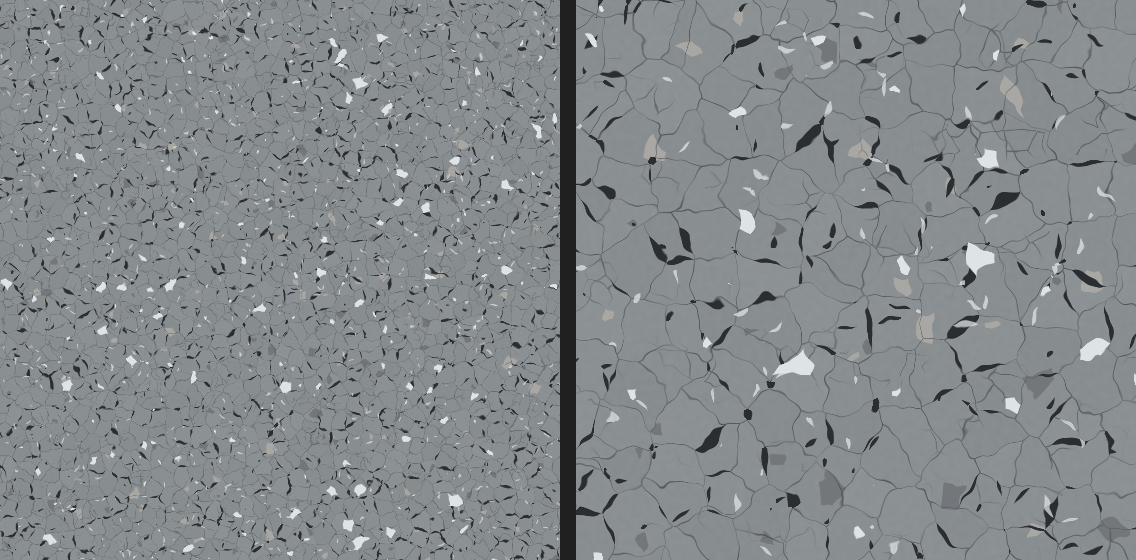
Left: the whole. Right: its middle third, enlarged.
This texture is drawn by a Shadertoy shader. Its source:

```glsl
// Grey flake flooring: packed angular flakes, hairline seams, dark slivers and pale chips.

const vec3 BASE_GREY   = vec3(0.540, 0.560, 0.572);
const vec3 SEAM_DARK   = vec3(0.270, 0.285, 0.300);
const vec3 SLIVER_DARK = vec3(0.165, 0.178, 0.192);
const vec3 CHIP_WHITE  = vec3(0.870, 0.890, 0.910);
const vec3 CHIP_BEIGE  = vec3(0.660, 0.655, 0.640);
const vec3 CHIP_SLATE  = vec3(0.435, 0.450, 0.465);

const float FLAKES_ACROSS = 37.0;
const float SHARDS_ACROSS = 68.0;
const float SEAM_HALF     = 0.0003;   // canvas units
const float FLAKE_TINT    = 0.022;
const float GRAIN         = 0.016;

vec2 hash2(vec2 p) {
    vec3 q = fract(p.xyx * vec3(0.1031, 0.1030, 0.0973));
    q += dot(q, q.yzx + 33.33);
    return fract((q.xx + q.yz) * q.zy);
}

float gradientNoise(vec2 p) {
    vec2 i = floor(p), f = fract(p);
    vec2 u = f * f * f * (f * (f * 6.0 - 15.0) + 10.0);
    vec2 e = vec2(0.0, 1.0);
    float a = dot(hash2(i) * 2.0 - 1.0, f);
    float b = dot(hash2(i + e.yx) * 2.0 - 1.0, f - e.yx);
    float c = dot(hash2(i + e.xy) * 2.0 - 1.0, f - e.xy);
    float d = dot(hash2(i + e.yy) * 2.0 - 1.0, f - e.yy);
    return mix(mix(a, b, u.x), mix(c, d, u.x), u.y);
}

vec2 warp(vec2 p, float freq) {
    return vec2(gradientNoise(p * freq), gradientNoise(p * freq + 71.7));
}

float coverage(float dist, float pixel) {
    return clamp(0.5 - dist / pixel, 0.0, 1.0);
}

struct Seam {
    float dist;    // distance to the nearest flake border
    float along;   // position along that border from its middle
    vec2 flakeRnd;
    vec2 seamRnd;  // shared by the flakes on both sides
};

Seam nearestSeam(vec2 p) {
    vec2 cell = floor(p), f = fract(p), home = vec2(0.0), toHome = vec2(0.0);
    float best = 9.0;
    for (int y = -1; y <= 1; y++)
    for (int x = -1; x <= 1; x++) {
        vec2 g = vec2(x, y), r = g + hash2(cell + g) - f;
        if (dot(r, r) < best) { best = dot(r, r); toHome = r; home = g; }
    }
    Seam s = Seam(9.0, 0.0, hash2(cell + home + 19.0), vec2(0.0));
    for (int y = -2; y <= 2; y++)
    for (int x = -2; x <= 2; x++) {
        vec2 g = home + vec2(x, y), r = g + hash2(cell + g) - f;
        if (x == 0 && y == 0) continue;
        vec2 across = normalize(r - toHome), middle = 0.5 * (r + toHome);
        float d = dot(middle, across);
        if (d < s.dist) {
            s.dist = d;
            s.along = abs(dot(middle, vec2(-across.y, across.x)));
            s.seamRnd = hash2(2.0 * cell + home + g + 43.0);
        }
    }
    return s;
}

// Lens-shaped splinter lying on a seam, tapered to both ends.
float sliver(Seam s, float halfWidth, float halfLength) {
    float t = s.along / halfLength;
    return s.dist - halfWidth * (1.0 - t * t);
}

// Scattered irregular polygons; returns their coverage.
float chips(vec2 p, float across, float share, float minSize, float maxSize, float seed, float pixel) {
    vec2 cell = floor(p * across);
    float mask = 0.0;
    for (int y = -1; y <= 1; y++)
    for (int x = -1; x <= 1; x++) {
        vec2 id = cell + vec2(x, y) + seed;
        vec2 pick = hash2(id + 7.0), shape = hash2(id + 31.0);
        if (pick.x > share) continue;
        vec2 q = p - (id - seed + hash2(id)) / across;
        float turn = 6.2832 * shape.x;
        q = mat2(cos(turn), sin(turn), -sin(turn), cos(turn)) * q;
        q.x *= mix(1.0, 2.2, shape.y * shape.y);
        float size = mix(minSize, maxSize, pick.y * pick.y * pick.y), d = -1.0;
        for (int k = 0; k < 5; k++) {
            vec2 rnd = hash2(id + 13.0 * float(k + 5));
            float a = 1.2566 * (float(k) + 0.7 * rnd.x);
            d = max(d, dot(q, vec2(cos(a), sin(a))) - size * mix(0.55, 1.1, rnd.y));
        }
        mask = max(mask, coverage(d, pixel));
    }
    return mask;
}

void mainImage(out vec4 fragColor, in vec2 fragCoord) {
    float pixel = 1.0 / iResolution.y;
    vec2 uv = fragCoord * pixel;
    vec2 p = uv + 0.009 * warp(uv, 48.0) + 0.003 * warp(uv, 130.0);

    Seam flake = nearestSeam(p * FLAKES_ACROSS);
    Seam shard = nearestSeam(p * SHARDS_ACROSS + 200.0);
    float flakePx = pixel * FLAKES_ACROSS, shardPx = pixel * SHARDS_ACROSS;

    // Flake faces
    vec3 color = BASE_GREY + FLAKE_TINT * (flake.flakeRnd.x - 0.5);
    color += GRAIN * gradientNoise(uv * 240.0);

    // Embedded chips
    color = mix(color, CHIP_SLATE, 0.85 * chips(p, 24.0, 0.26, 0.004, 0.011, 300.0, pixel));
    color = mix(color, CHIP_BEIGE, chips(p, 21.0, 0.24, 0.004, 0.012, 500.0, pixel));

    // Hairline seams, fading in and out
    float fade = smoothstep(-0.35, 0.35, gradientNoise(uv * 55.0 + 9.0));
    float seam = coverage(flake.dist - SEAM_HALF * FLAKES_ACROSS, flakePx) * mix(0.3, 0.85, fade);
    float fine = coverage(shard.dist - SEAM_HALF * SHARDS_ACROSS, shardPx);
    fine *= 0.65 * smoothstep(0.05, 0.35, gradientNoise(uv * 30.0 + 40.0)) * step(0.35, shard.seamRnd.x);
    color = mix(color, SEAM_DARK, max(seam, fine));

    // Splinters on the seams
    float wide = mix(0.035, 0.115, flake.seamRnd.y * flake.seamRnd.y);
    float splinter = coverage(sliver(flake, wide, mix(0.2, 0.42, flake.seamRnd.y)), flakePx);
    float small = coverage(sliver(shard, 0.09, 0.36), shardPx);
    color = mix(color, SLIVER_DARK, splinter * step(flake.seamRnd.x, 0.27));
    color = mix(color, SLIVER_DARK, small * step(shard.seamRnd.x, 0.05));
    color = mix(color, CHIP_WHITE, 0.75 * small * step(0.955, shard.seamRnd.x));

    // White chips lie on top
    color = mix(color, CHIP_WHITE, chips(p, 23.0, 0.38, 0.0028, 0.0125, 700.0, pixel));
    fragColor = vec4(color, 1.0);
}
```
